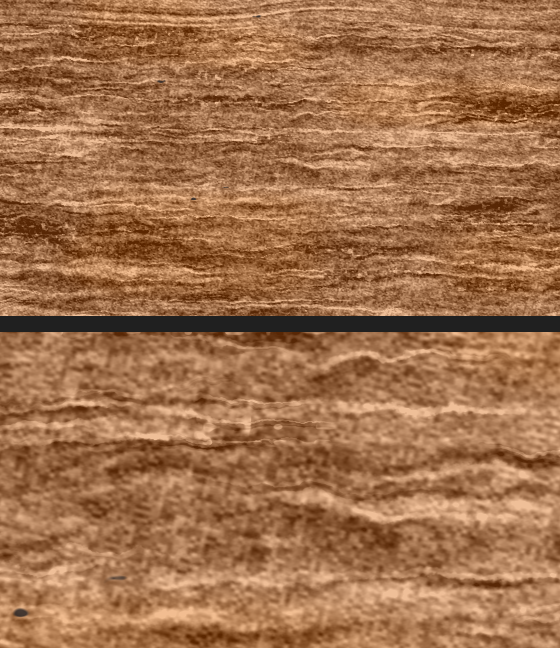
Top: the whole. Bottom: its middle third, enlarged.
A WebGL 2 fragment shader for this texture:

```glsl
#version 300 es
precision highp float;
// Vein-cut travertine: ragged, nearly level brown and cream layers.
// Stretched value noise in warped coordinates gives the strata; finer noise adds
// grain, pale veins, dark speckled streaks, a finely layered top and rare pits.
uniform vec2 u_resolution;
out vec4 fragColor;

float hash(vec2 p) {
  return fract(sin(dot(p, vec2(127.1, 311.7))) * 43758.5453);
}

float noise(vec2 p) {
  vec2 i = floor(p), f = fract(p);
  f = f * f * (3.0 - 2.0 * f);
  return mix(mix(hash(i), hash(i + vec2(1, 0)), f.x),
             mix(hash(i + vec2(0, 1)), hash(i + vec2(1, 1)), f.x), f.y);
}

// Noise centred on zero
float wave(vec2 p) { return noise(p) - 0.5; }

// Octaves are turned against each other to hide the lattice
float fbm(vec2 p) {
  float sum = 0.0, amp = 0.5;
  for (int i = 0; i < 4; i++) {
    sum += amp * wave(p);
    p = mat2(1.6, 1.2, -1.2, 1.6) * p + 17.3;
    amp *= 0.55;
  }
  return sum;
}

// Thin line along the middle level of a stretched noise
float vein(vec2 p, float width) {
  return 1.0 - smoothstep(0.3 * width, width, abs(wave(p)));
}

// Sparse small holes, at most one per cell
float pits(vec2 p) {
  vec2 grid = p * 9.0, cell = floor(grid);
  vec2 centre = 0.3 + 0.4 * vec2(hash(cell + 3.1), hash(cell + 8.7));
  vec2 d = (fract(grid) - centre) * vec2(0.5, 1.2);
  float radius = 0.015 + 0.03 * hash(cell + 5.9);
  float ragged = length(d) + 0.09 * wave(p * vec2(90.0, 130.0));
  return step(0.98, hash(cell + 1.4)) * (1.0 - smoothstep(radius - 0.02, radius + 0.02, ragged));
}

void main() {
  vec2 p = gl_FragCoord.xy / u_resolution.y;

  // Gentle undulation plus jitter that frays the layer edges
  float bend = 0.035 * fbm(p * vec2(1.6, 3.0) + 4.0);
  float fray = 0.014 * wave(p * vec2(10.0, 16.0)) + 0.011 * wave(p * vec2(27.0, 36.0) + 9.0)
             + 0.012 * fbm(p * vec2(60.0, 75.0) + 2.0);
  vec2 q = vec2(p.x, p.y + bend + fray);

  // Strata from broad to thin
  float tone = 0.50 + 0.14 * wave(q * vec2(0.9, 6.0) + 31.0)
             + 0.40 * wave(q * vec2(1.7, 29.0) + 11.0)
             + 0.50 * wave(q * vec2(3.8, 62.0) + 47.0)
             + 0.50 * wave(q * vec2(9.0, 120.0) + 73.0);

  // Pale broken veins, each over a thin shadow
  for (int i = 0; i < 3; i++) {
    float k = float(i);
    vec2 stretch = vec2(1.8 + 0.7 * k, 21.0 + 9.0 * k);
    float broken = smoothstep(0.42, 0.62, noise(q * vec2(5.0, 19.0) + 90.0 + 37.0 * k));
    vec2 v = q * stretch + 61.0 + 23.0 * k;
    tone += broken * (0.36 * vein(v, 0.08) - 0.20 * vein(v + vec2(0.0, 0.007 * stretch.y), 0.09));
  }

  // Dark sharp-edged streaks holding cream flecks
  float streak = smoothstep(0.62, 0.70, noise(q * vec2(2.6, 25.0) + 123.0))
               * smoothstep(0.3, 0.5, noise(p * vec2(3.0, 7.0) + 29.0));
  float fleck = smoothstep(0.66, 0.82, noise(p * vec2(95.0, 120.0) + 7.0));
  tone += streak * (0.45 * fleck - 0.32);

  // Fine, smooth layering above a sagging pale seam
  float seam = 0.918 - 0.016 * cos((p.x - 0.58) * 6.3) + 0.015 * wave(vec2(p.x * 4.0, 2.0));
  float above = p.y - seam;
  vec2 s = vec2(p.x, above * 0.9 + 0.3 * bend + 0.25 * fray);
  float layered = 0.54 + 0.60 * wave(s * vec2(1.1, 95.0) + 15.0)
                + 0.75 * wave(s * vec2(2.0, 160.0) + 38.0);
  tone = mix(tone, layered, smoothstep(-0.003, 0.004, above));
  tone += 0.38 * (1.0 - smoothstep(0.001, 0.005, abs(above + 0.3 * fray)))
        * smoothstep(0.2, 0.6, noise(vec2(p.x * 7.0, 5.0)));

  // Crystalline grain
  tone += 0.85 * fbm(p * vec2(42.0, 70.0) + 19.0)
        + 0.62 * wave(mat2(0.97, 0.26, -0.26, 0.97) * p * vec2(185.0, 235.0) + 53.0);
  tone = clamp(tone, -0.15, 1.2);

  vec3 color = mix(vec3(0.41, 0.22, 0.085), vec3(0.85, 0.66, 0.51), tone);

  // Rusty patches and grey-black pits
  float rust = smoothstep(0.55, 0.85, noise(p * vec2(2.5, 6.0) + 83.0));
  color += rust * vec3(0.012, -0.006, -0.03);
  color = mix(color, vec3(0.17, 0.15, 0.15), 0.85 * pits(p));
  fragColor = vec4(clamp(color, 0.0, 1.0), 1.0);
}
```
